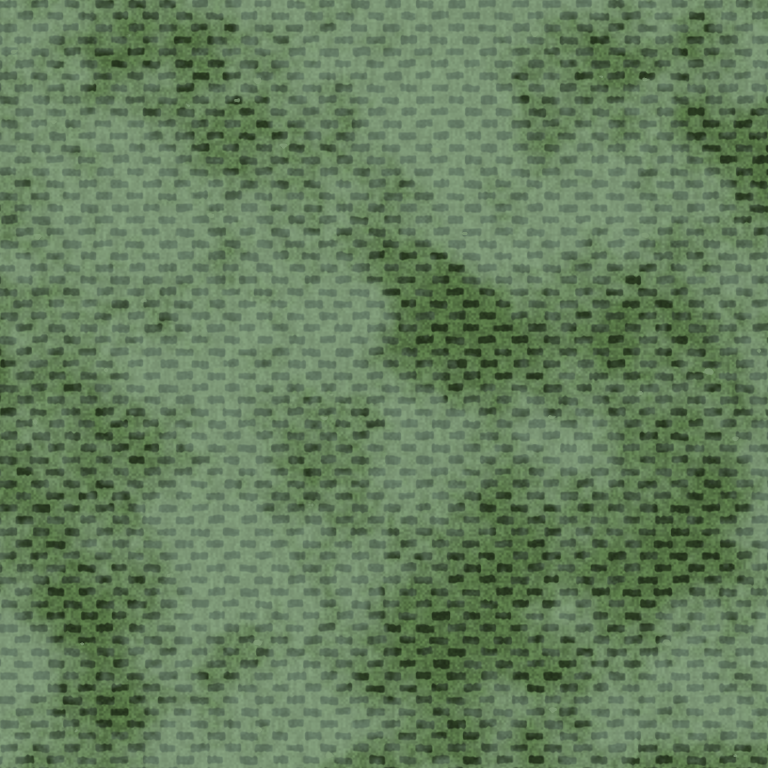
Give the GLSL for this texture, as a three.js fragment shader.

```glsl
// Worn green woven cloth: staggered rows of short, soft, dark dashes on a pale
// ground with fine upright fibres. Layered value noise spreads mossy grime that
// darkens the ground a little and the dashes a lot; a few pale flecks lie on top.

varying vec2 vUv;

#define COLUMNS 24.0
#define ROWS 64.0
#define DASH_HALF vec2(0.0114, 0.0049)
#define DASH_ROUND 0.0026
#define EDGE_SOFT 0.0016
#define GRIME_SCALE 6.5
#define FIBRE_SCALE vec2(250.0, 55.0)
#define GRAIN_SCALE 330.0
#define FLECK_GRID 34.0
#define FLECK_CHANCE 0.035

const vec3 CLEAN_GROUND = vec3(0.49, 0.595, 0.465);
const vec3 MOSSY_GROUND = vec3(0.33, 0.45, 0.265);
const vec3 CLEAN_DASH = vec3(0.385, 0.475, 0.39);
const vec3 GRIMY_DASH = vec3(0.14, 0.20, 0.11);
const vec3 FLECK_COLOR = vec3(0.52, 0.63, 0.48);

float hash(vec2 p) {
  vec3 q = fract(p.xyx * 0.1031);
  q += dot(q, q.yzx + 33.33);
  return fract((q.x + q.y) * q.z);
}

float noise(vec2 p) {
  vec2 i = floor(p);
  vec2 f = fract(p);
  f = f * f * (3.0 - 2.0 * f);
  float low = mix(hash(i), hash(i + vec2(1.0, 0.0)), f.x);
  float high = mix(hash(i + vec2(0.0, 1.0)), hash(i + vec2(1.0, 1.0)), f.x);
  return mix(low, high, f.y);
}

float fbm(vec2 p) {
  float sum = 0.0;
  float weight = 0.5;
  for (int i = 0; i < 5; i++) {
    sum += weight * noise(p);
    p = mat2(1.6, 1.2, -1.2, 1.6) * p + 17.3;
    weight *= 0.56;
  }
  return sum / 1.074;
}

float roundedBox(vec2 p, vec2 halfSize, float radius) {
  vec2 d = abs(p) - halfSize + radius;
  return length(max(d, 0.0)) + min(max(d.x, d.y), 0.0) - radius;
}

// Coverage of the staggered dashes; cellId returns the current dash.
float dashes(vec2 uv, float fibre, out vec2 cellId) {
  vec2 grid = vec2(uv.x * COLUMNS + 0.25, (1.0 - uv.y) * ROWS + 0.17);
  grid.x += 0.5 * mod(floor(grid.y), 2.0);
  cellId = floor(grid);
  vec2 p = (fract(grid) - 0.5) / vec2(COLUMNS, ROWS);

  // Each dash is nudged, resized and slightly stepped across its middle.
  vec2 jitter = vec2(hash(cellId + 3.1), hash(cellId + 51.7)) - 0.5;
  p -= jitter * vec2(0.0035, 0.0012);
  p.y += (hash(cellId + 91.3) - 0.5) * 0.0026 * smoothstep(-0.004, 0.004, p.x);
  vec2 size = DASH_HALF * (0.98 + 0.2 * jitter.yx);
  float d = roundedBox(p, size, DASH_ROUND) + (fibre - 0.5) * 0.0022;
  return 1.0 - smoothstep(-EDGE_SOFT, EDGE_SOFT, d);
}

// Rare, ragged pale flecks scattered one per grid cell at most.
float flecks(vec2 uv) {
  vec2 g = uv * FLECK_GRID;
  vec2 id = floor(g);
  vec2 center = 0.3 + 0.4 * vec2(hash(id + 7.7), hash(id + 23.9));
  vec2 p = (fract(g) - center) * vec2(0.8, 1.2);
  float radius = mix(0.06, 0.16, hash(id + 40.1));
  float d = length(p) + (noise(uv * 260.0) - 0.5) * 0.14 - radius;
  float present = step(1.0 - FLECK_CHANCE, hash(id + 66.6));
  return present * (1.0 - smoothstep(-0.04, 0.04, d));
}

void main() {
  vec2 uv = vUv;
  float fibre = noise(uv * FIBRE_SCALE);
  float grain = noise(uv * GRAIN_SCALE + 9.0);
  float mottle = noise(uv * 110.0 + 31.0);

  vec2 cellId;
  float dash = dashes(uv, fibre, cellId);

  // Broad stains broken up by smaller blotches
  float stain = fbm(uv * GRIME_SCALE + 4.2);
  float grime = smoothstep(0.36, 0.76, stain + (mottle - 0.5) * 0.09);
  float dashGrime = grime * (0.65 + 0.7 * hash(cellId + 12.5));
  dashGrime *= 0.65 + 0.7 * mottle;

  vec3 ground = mix(CLEAN_GROUND, MOSSY_GROUND, grime);
  vec3 mark = mix(CLEAN_DASH, GRIMY_DASH, clamp(dashGrime, 0.0, 1.0));
  vec3 color = mix(ground, mark, dash * 0.93);

  // Upright fibres and speckle, stronger where the cloth is dirty
  color *= 1.0 + (fibre - 0.5) * 0.09;
  color *= 1.0 + (grain - 0.5) * mix(0.10, 0.32, grime);
  color = mix(color, FLECK_COLOR, flecks(uv) * 0.75);

  gl_FragColor = vec4(color, 1.0);
}
```
